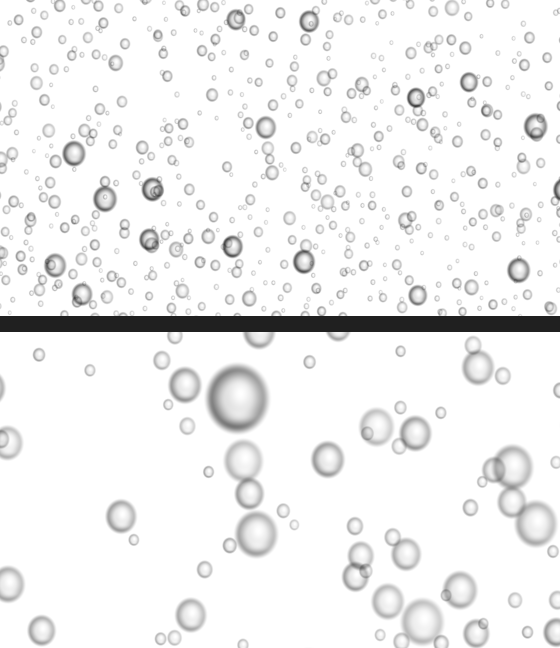
Top, the full canvas; bottom, a detail of the centre.
Give the GLSL for this texture, as a WebGL 1 fragment shader.

```glsl
precision highp float;
// Grey translucent bubbles of several sizes scattered over a white ground.
uniform vec2 u_resolution;

float hash(vec2 p) {
  return fract(sin(dot(p, vec2(127.1, 311.7))) * 43758.5453);
}

float valueNoise(vec2 p) {
  vec2 i = floor(p);
  vec2 f = fract(p);
  f = f * f * (3.0 - 2.0 * f);
  return mix(mix(hash(i), hash(i + vec2(1.0, 0.0)), f.x),
             mix(hash(i + vec2(0.0, 1.0)), hash(i + vec2(1.0, 1.0)), f.x), f.y);
}

// Light passing one bubble: soft grey rim, pale core, white glint and lower crescent
float bubble(vec2 offset, float radius, float darkness, float pixel) {
  vec2 q = offset * vec2(1.0, 0.92) / radius;
  float d = length(q);
  float edge = max(0.17, 1.1 * pixel / radius);
  float body = 1.0 - smoothstep(1.0 - edge, 1.0 + edge, d);
  float rim = smoothstep(0.4, 0.95, d);
  float side = 0.72 - 0.2 * q.x - 0.12 * q.y + 0.3 * q.y * q.y;
  vec2 toGlint = (q - vec2(0.1, 0.15)) * vec2(1.0, 0.85);
  float glint = exp(-dot(toGlint, toGlint) * 8.0);
  vec2 toCrescent = (q - vec2(0.1, -0.55)) * vec2(2.0, 5.0);
  float crescent = 0.5 * exp(-dot(toCrescent, toCrescent));
  float shade = (0.24 + 0.76 * rim * side) * (1.0 - glint) * (1.0 - crescent);
  return 1.0 - body * darkness * shade;
}

// One jittered grid of bubbles; coverage is clumped by noise
float bubbleLayer(vec2 uv, float cells, float share, vec2 radii, float darkness, float seed) {
  vec2 home = floor(uv * cells);
  float pixel = 1.0 / u_resolution.y;
  float light = 1.0;
  for (int y = -1; y <= 1; y++) {
    for (int x = -1; x <= 1; x++) {
      vec2 cell = home + vec2(float(x), float(y));
      vec2 key = cell + seed;
      float clump = 0.4 + 1.2 * valueNoise(cell / cells * 6.0 + seed);
      float present = step(hash(key + 7.3), share * clump);
      vec2 center = (cell + vec2(hash(key), hash(key + 19.7))) / cells;
      float radius = mix(radii.x, radii.y, hash(key + 41.9));
      float tone = darkness * mix(0.75, 1.15, hash(key + 63.1));
      light *= mix(1.0, bubble(uv - center, radius, tone, pixel), present);
    }
  }
  return light;
}

void main() {
  vec2 uv = gl_FragCoord.xy / u_resolution.y;

  // From large and dark to tiny and faint
  float light = bubbleLayer(uv, 5.0, 0.32, vec2(0.027, 0.037), 0.68, 11.0);
  light *= bubbleLayer(uv, 8.0, 0.42, vec2(0.017, 0.023), 0.38, 37.0);
  light *= bubbleLayer(uv, 14.0, 0.56, vec2(0.012, 0.017), 0.42, 71.0);
  light *= bubbleLayer(uv, 21.0, 0.44, vec2(0.005, 0.009), 0.34, 103.0);

  gl_FragColor = vec4(vec3(light), 1.0);
}
```
